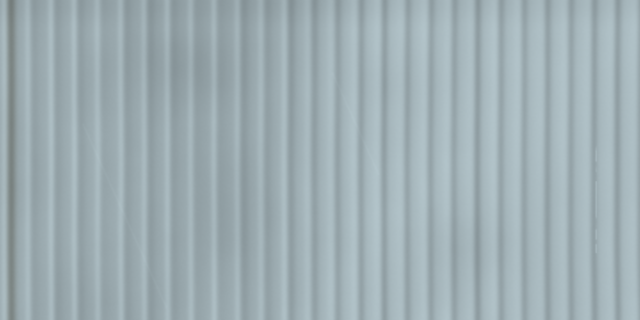
A Shadertoy shader for this texture:

```glsl
// Corrugated blue-grey metal sheet: soft vertical ribs, each rising to a ridge
// and dropping into a groove. Ribs broaden towards the right, and value noise
// adds cloudy smudges, uneven light and faint slanting scratches.

float hash(vec2 p) {
    return fract(sin(dot(p, vec2(127.1, 311.7))) * 43758.5453);
}

float noise(vec2 p) {
    vec2 i = floor(p), f = fract(p);
    f = f * f * (3.0 - 2.0 * f);
    return mix(mix(hash(i), hash(i + vec2(1, 0)), f.x),
               mix(hash(i + vec2(0, 1)), hash(i + vec2(1, 1)), f.x), f.y);
}

float fbm(vec2 p) {
    float sum = 0.0, amp = 0.5;
    for (int i = 0; i < 4; i++) {
        sum += amp * noise(p);
        p = p * 2.03 + 17.3;
        amp *= 0.5;
    }
    return sum;
}

float bell(float x, float width) {
    return exp(-x * x / (width * width));
}

float segmentDistance(vec2 p, vec2 a, vec2 b) {
    vec2 ab = b - a;
    return length(p - a - ab * clamp(dot(p - a, ab) / dot(ab, ab), 0.0, 1.0));
}

// Brightness of the ribs; u counts ribs, with a groove at every integer
float ribs(float u, float x) {
    float t = fract(u), grooveId = round(u);
    float broad = smoothstep(0.36, 0.62, x);
    float ridgeVar = hash(vec2(floor(u), 3.0));
    float grooveVar = hash(vec2(grooveId, 8.0));

    float plateau = mix(0.648, 0.707, broad);
    float rise = smoothstep(0.0, 0.6, t) * (1.0 - smoothstep(0.75, 1.0, t));
    float ridge = bell(t - 0.71, mix(0.14, 0.2, broad));
    float groove = bell(u - grooveId, mix(0.2, 0.17, broad));

    float v = plateau + 0.022 * rise;
    v += ridge * (mix(0.062, 0.02, broad) + 0.016 * (ridgeVar - 0.5));
    v -= groove * (mix(0.02, 0.085, broad) + 0.03 * (grooveVar - 0.5));
    // The first groove is a deep seam
    return v - 0.11 * bell(u, 0.2);
}

void mainImage(out vec4 fragColor, in vec2 fragCoord) {
    vec2 uv = fragCoord / iResolution.xy;
    vec2 p = vec2(uv.x * 2.0, uv.y);

    // About 27.4 ribs across, wavering slightly along their length
    float u = uv.x * 27.43 - 0.47 + 0.05 * (noise(p * vec2(3.0, 4.0)) - 0.5);
    float v = ribs(u, uv.x);

    // Cloudy stains and broad smudges
    v += 0.05 * (fbm(p * vec2(4.0, 3.0) + 5.0) - 0.47);
    v -= 0.045 * bell(length((p - vec2(0.57, 0.8)) * vec2(1.0, 1.3)), 0.2);
    v -= 0.025 * bell(length((p - vec2(0.68, 0.42)) * vec2(1.0, 0.5)), 0.17);
    v -= 0.03 * bell(length(p - vec2(1.45, 0.22)), 0.12);

    // Darker top edge and a lighter right end
    v -= 0.03 * smoothstep(0.9, 1.0, uv.y);
    v += 0.015 * smoothstep(0.9, 1.0, uv.x);

    // Faint slanting scratches
    for (int i = 0; i < 2; i++) {
        float k = float(i);
        vec2 start = vec2(0.26 + 0.78 * k, 0.61 + 0.16 * k);
        vec2 end = start + vec2(0.26, -0.57) * (1.0 - 0.45 * k);
        v += 0.012 * bell(segmentDistance(p, start, end), 0.004);
    }

    // Broken pale line along one groove
    float dashes = smoothstep(0.4, 0.65, noise(vec2(4.0, p.y * 45.0)));
    float span = smoothstep(0.1, 0.14, uv.y) * (1.0 - smoothstep(0.52, 0.57, uv.y));
    v += 0.06 * dashes * span * bell(p.x - 1.863, 0.003);

    // Fine grain, then the blue-grey tint, warmer in the deep seam
    v += 0.006 * (noise(p * 180.0) - 0.5);
    vec3 tint = mix(vec3(0.91, 1.0, 1.03), vec3(0.93, 1.0, 0.99), bell(u, 0.2));
    fragColor = vec4(clamp(v * tint, 0.0, 1.0), 1.0);
}
```
